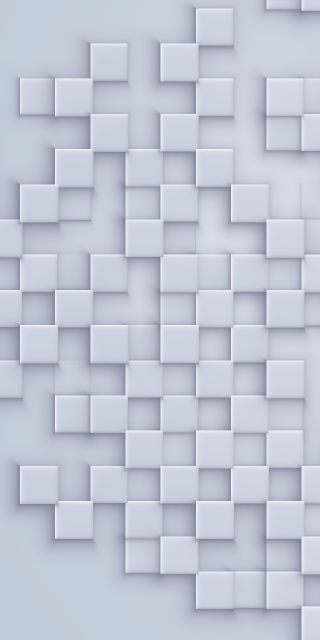
Write a Shadertoy shader that draws this background.

```glsl
// A pale wall of square blocks raised to random heights on a regular grid.
// Each sample finds the highest block above it, then gathers soft directional
// shadows from taller neighbours; bevels catch light on the left and top edges.

float hash(vec2 p) {
    return fract(sin(dot(p, vec2(127.1, 311.7))) * 43758.5453);
}

// Height of the block in a cell: 0 is bare wall, 1 the tallest.
float blockHeight(vec2 id) {
    vec2 centre = (id + vec2(1.067, 1.446)) * 0.11;

    // Blocks thin out towards the upper left and lower left corners.
    float border = max(0.9 - 1.9 * centre.y, 0.15 + 2.0 * (centre.y - 1.72));
    float checker = mod(id.x + id.y, 2.0);
    float density = (0.3 + 0.46 * checker) * smoothstep(-0.1, 0.06, centre.x - border);

    if (hash(id) < density) return mix(0.15, 0.55, hash(id + 17.3)) + 0.45 * checker;
    return hash(id + 41.7) > 0.97 ? 0.04 : 0.0;
}

// Tall faces lean out to the right and down, as seen in slight perspective.
vec4 faceRect(vec2 id, float h) {
    return vec4(id - vec2(0.0, 0.09 * h), id + 1.0 + vec2(0.09 * h, 0.0));
}

vec3 wallColour(vec2 p) {
    vec2 fromGlow = (p * 0.11 - vec2(0.68, 1.05)) / vec2(0.45, 0.7);
    return mix(vec3(0.765, 0.8, 0.855), vec3(0.865, 0.885, 0.925), exp(-dot(fromGlow, fromGlow)));
}

vec3 faceColour(vec2 p, vec4 rect, float h) {
    vec2 uv = (p - rect.xy) / (rect.zw - rect.xy);
    float tone = 0.3 * hash(floor(rect.zw) + 5.1) + 0.35 * uv.y + 0.35 * smoothstep(0.0, 9.0, p.x);
    vec3 col = mix(vec3(0.77, 0.805, 0.86), vec3(0.83, 0.855, 0.9), tone);

    // Bright bevel at left and top, dark edge at right and bottom
    float rim = exp(-20.0 * min(p.x - rect.x, rect.w - p.y));
    float underside = exp(-22.0 * (p.y - rect.y));
    float flank = exp(-26.0 * (rect.z - p.x));
    col = mix(col, vec3(0.97, 0.98, 1.0), 0.95 * rim * smoothstep(0.0, 0.35, h));
    return col * (1.0 - 0.16 * underside - 0.08 * flank);
}

vec3 scene(vec2 p) {
    vec2 cell = floor(p);
    float top = 0.0;
    vec4 topRect = vec4(0.0);

    // Highest face covering this point
    for (int j = -1; j <= 1; j++)
    for (int i = -1; i <= 1; i++) {
        vec2 id = cell + vec2(i, j);
        float h = blockHeight(id);
        vec4 rect = faceRect(id, h);
        bool inside = all(greaterThanEqual(p, rect.xy)) && all(lessThan(p, rect.zw));
        if (inside && h > top) {
            top = h;
            topRect = rect;
        }
    }
    vec3 col = wallColour(p);
    if (top > 0.0) col = faceColour(p, topRect, top);

    // Broad shadow and thin contact line from every taller neighbour
    float shade = 0.0;
    for (int j = -1; j <= 1; j++)
    for (int i = -1; i <= 1; i++) {
        vec2 id = cell + vec2(i, j);
        float h = blockHeight(id);
        float rise = h - top;
        if (rise <= 0.0) continue;
        vec4 rect = faceRect(id, h);
        vec2 away = p - clamp(p, rect.xy, rect.zw);
        float d = length(away);
        float facing = dot(away, vec2(-0.8, -0.6)) / max(d, 0.0001);
        float dark = mix(0.22, 1.0, smoothstep(-0.3, 0.75, facing));
        float broad = 0.85 * rise * exp(-3.8 * d) * smoothstep(0.95, 0.2, d);
        float contact = 1.0 * smoothstep(0.0, 0.12, rise) * exp(-18.0 * d);
        shade += dark * (broad + contact);
    }
    return mix(col, vec3(0.46, 0.475, 0.56), 1.0 - exp(-shade));
}

void mainImage(out vec4 fragColor, in vec2 fragCoord) {
    // Four samples per pixel smooth the block edges
    vec3 col = vec3(0.0);
    for (int k = 0; k < 4; k++) {
        vec2 offset = (vec2(k % 2, k / 2) - 0.5) * 0.55;
        vec2 p = (fragCoord + offset) / (0.11 * iResolution.x);
        col += 0.25 * scene(p - vec2(0.567, 0.946));
    }
    fragColor = vec4(col, 1.0);
}
```
